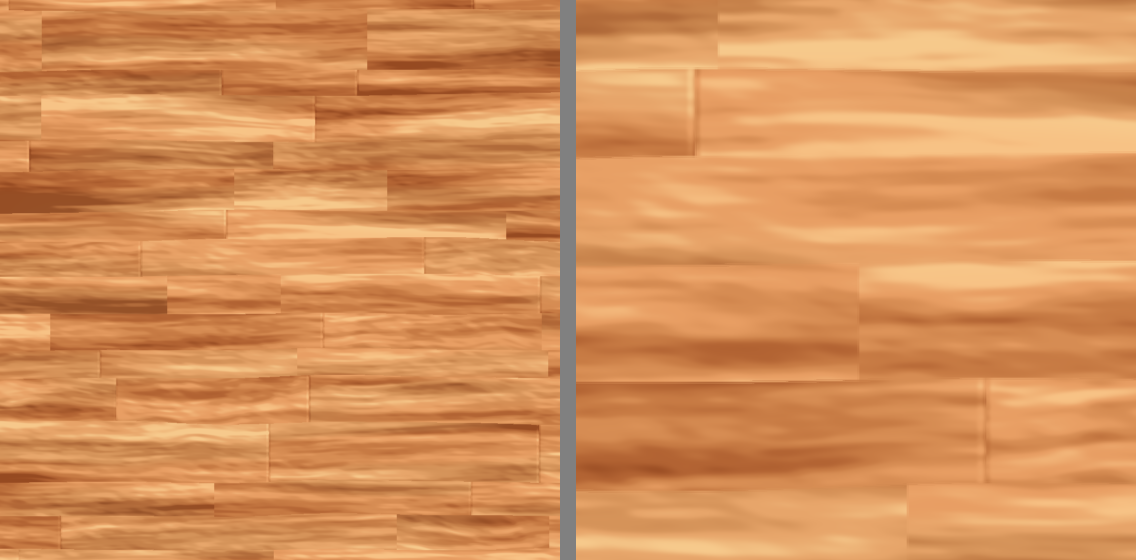
Left, the full canvas; right, a detail of the centre.
Give the GLSL for this texture, as a WebGL 2 fragment shader.

```glsl
#version 300 es
precision highp float;
// Butcher-block wood: horizontal strips of uneven height, cut into staggered planks.
// Long streaks run across wavy, hidden seams; each plank adds its own tone and grain
// from stretched, warped value noise, and a colour ramp turns the sum into wood shades.

uniform vec2 u_resolution;
out vec4 fragColor;

float hash(vec2 p) {
  vec3 q = fract(vec3(p.xyx) * 0.1031);
  q += dot(q, q.yzx + 33.33);
  return fract((q.x + q.y) * q.z);
}

float noise(vec2 p) {
  vec2 i = floor(p), f = fract(p);
  f = f * f * (3.0 - 2.0 * f);
  return mix(mix(hash(i), hash(i + vec2(1, 0)), f.x),
             mix(hash(i + vec2(0, 1)), hash(i + vec2(1, 1)), f.x), f.y);
}

// Uneven division of a line: x = cell index, y = signed distance to the joint
vec2 divide(float x, float seed, float jitter) {
  float k = floor(x);
  float joint = k + 0.5 + jitter * (hash(vec2(k + 7.0, seed)) - 0.5);
  return vec2(k + step(joint, x), x - joint);
}

// Dark brown through orange to pale honey
vec3 woodRamp(float t) {
  vec3 c = mix(vec3(0.59, 0.29, 0.13), vec3(0.70, 0.39, 0.20), smoothstep(-0.12, 0.14, t));
  c = mix(c, vec3(0.78, 0.48, 0.265), smoothstep(0.14, 0.36, t));
  c = mix(c, vec3(0.84, 0.55, 0.325), smoothstep(0.36, 0.54, t));
  c = mix(c, vec3(0.91, 0.62, 0.39), smoothstep(0.54, 0.74, t));
  return mix(c, vec3(0.97, 0.76, 0.52), smoothstep(0.74, 1.04, t));
}

vec3 wood(vec2 p) {
  // Strip and plank under this point; the seams wander with the grain
  float wander = 0.010 * (noise(p * vec2(5.0, 9.0) + 3.0) - 0.5);
  vec2 strip = divide((p.y + wander) * 15.0 + 3.0, 5.0, 0.85);
  float stagger = hash(vec2(strip.x, 61.0));
  vec2 plank = divide(p.x * 2.1 + 4.0 + stagger, strip.x + 20.0, 0.85);
  vec2 id = vec2(plank.x, strip.x);
  float tone = 2.0 * hash(id + 13.0) - 1.0;
  float tilt = hash(id + 41.0) - 0.5;
  vec2 seed = 17.0 * vec2(hash(id + 3.0), hash(id + 29.0));

  // Slightly tilted, wavy grain coordinates; a few planks are strongly figured
  float figure = smoothstep(0.78, 0.95, hash(id + 77.0));
  vec2 g = p;
  g.y += 0.05 * tilt * p.x;
  g.y += (0.010 + 0.022 * figure) * (noise(p * vec2(5.0, 11.0) + seed) - 0.5);
  g.y += (0.003 + 0.009 * figure) * (noise(p * vec2(17.0, 30.0) + seed) - 0.5);
  vec2 shared_ = vec2(p.x, p.y + wander + 0.012 * noise(p * vec2(3.0, 7.0)));

  // Streaks shared by all planks hide most of the seams
  float t = 0.60 + 0.20 * tone * abs(tone);
  t += 0.46 * (noise(shared_ * vec2(1.7, 19.0) + 9.0) - 0.5);
  t += 0.44 * (noise(shared_ * vec2(3.0, 52.0) + 31.0) - 0.5);

  // Plank grain: bands, streaks, fine lines and hair lines
  t += 0.42 * (noise(g * vec2(2.0, 28.0) + seed) - 0.5);
  t += 0.42 * (noise(g * vec2(4.0, 72.0) + seed.yx) - 0.5);
  t += 0.38 * (noise(g * vec2(8.0, 135.0) + seed) - 0.5);
  t += 0.26 * (noise(g * vec2(18.0, 230.0) + seed.yx) - 0.5);

  // Faint slanted ripples, present in patches
  float patch_ = smoothstep(0.35, 0.75, noise(p * vec2(5.0, 13.0) + 70.0));
  float ripple = noise(vec2(p.x * 55.0 + p.y * 95.0, g.y * 150.0) + seed);
  t += (0.10 + 0.18 * max(patch_, figure)) * (ripple - 0.5);

  // Occasional dark heartwood streaks
  t -= 0.36 * smoothstep(0.66, 0.92, noise(g * vec2(2.8, 36.0) + seed + 50.0));
  t -= 0.16 * figure;

  // Plank ends: a thin dark cut with a pale rim, clear on some and lost on others
  float cut = plank.y / 2.1;
  float clarity = smoothstep(0.3, 0.9, hash(vec2(floor(p.x * 2.1 + 4.0 + stagger), strip.x + 90.0)));
  t -= 0.20 * clarity * (1.0 - smoothstep(0.0005, 0.003, abs(cut - 0.001)));
  t += 0.12 * clarity * (1.0 - smoothstep(0.0005, 0.003, abs(cut + 0.003)));

  // Some streaks lean from orange to a paler, yellower tan
  vec3 c = woodRamp(t);
  float paleness = smoothstep(0.45, 0.8, noise(g * vec2(2.2, 24.0) + seed.yx + 90.0));
  return c + paleness * vec3(-0.004, 0.030, 0.028);
}

void main() {
  vec2 uv = gl_FragCoord.xy / u_resolution;
  // Weighted 3x3 average softens grain and joints
  vec3 sum = vec3(0.0);
  for (int y = -1; y <= 1; y++) {
    for (int x = -1; x <= 1; x++) {
      float weight = float((2 - abs(x)) * (2 - abs(y)));
      sum += weight * wood(uv + vec2(x, y) * 0.0009);
    }
  }
  fragColor = vec4(sum / 16.0, 1.0);
}
```
